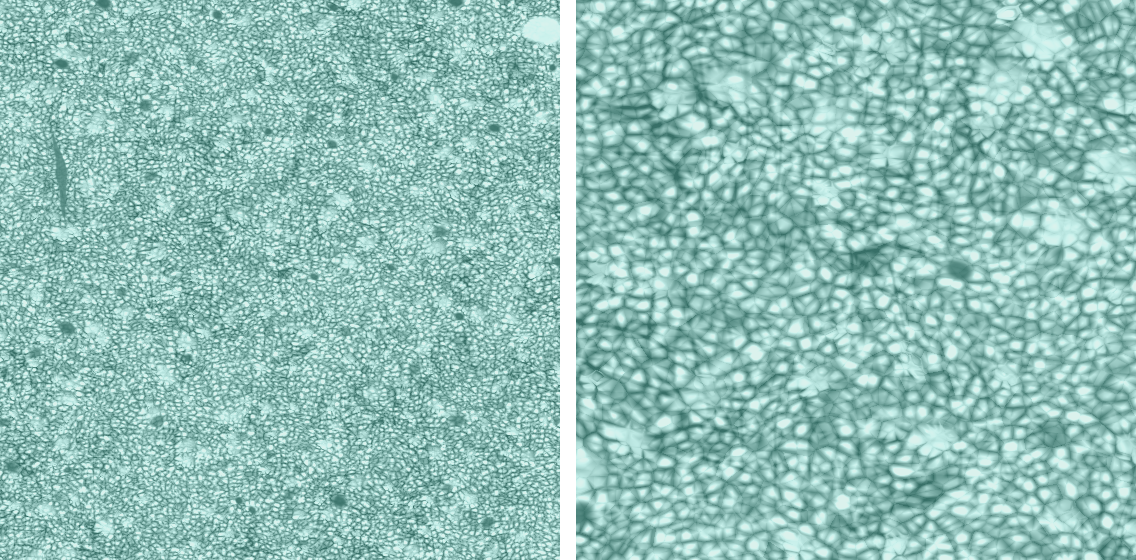
Left, the full canvas; right, a detail of the centre.
Give the GLSL for this texture, as a WebGL 1 fragment shader.

```glsl
precision highp float;
uniform vec2 u_resolution;

vec2 hash2(vec2 p) {
  vec3 q = fract(p.xyx * vec3(0.1031, 0.1030, 0.0973));
  q += dot(q, q.yzx + 33.33);
  return fract((q.xx + q.yz) * q.zy);
}

// x: gap between the two nearest sites, zero on cell walls; y: random per cell
vec2 cellular(vec2 p) {
  vec2 base = floor(p);
  float nearest = 8.0, second = 8.0, shade = 0.0;
  for (int y = -1; y <= 1; y++) {
    for (int x = -1; x <= 1; x++) {
      vec2 cell = base + vec2(x, y);
      vec2 site = hash2(cell);
      float d = length(cell + site - p);
      if (d < nearest) {
        second = nearest;
        nearest = d;
        shade = fract(site.x * 7.0 + site.y * 13.0);
      } else {
        second = min(second, d);
      }
    }
  }
  return vec2(second - nearest, shade);
}

// Soft, randomly turned ovals scattered over a grid
float spots(vec2 p, float count, float chance, float size, float seed) {
  vec2 q = p * count;
  float cover = 0.0;
  for (int y = -1; y <= 1; y++) {
    for (int x = -1; x <= 1; x++) {
      vec2 cell = floor(q) + vec2(x, y);
      vec2 place = hash2(cell + seed);
      vec2 kind = hash2(cell + seed + 57.0);
      vec2 d = q - cell - place;
      float turn = (place.x - place.y) * 0.8;
      d = mat2(cos(turn), -sin(turn), sin(turn), cos(turn)) * d;
      float r = length(d * vec2(0.85, 1.12)) / (size * mix(0.5, 1.0, kind.y));
      float strength = step(kind.x, chance) * mix(0.6, 1.0, place.y);
      cover = max(cover, strength * (1.0 - smoothstep(0.45, 1.2, r)));
    }
  }
  return cover;
}

vec2 wobble(vec2 p) {
  return sin(p.yx * vec2(41.0, 37.0) + 2.0 * sin(p * 23.0)) * 0.0028
       + sin(p.yx * vec2(103.0, 89.0) + p * 61.0) * 0.0008;
}

float broadShade(vec2 p) {
  return sin(p.x * 17.0 + 2.0 * sin(p.y * 13.0)) * sin(p.y * 21.0 + 2.0 * sin(p.x * 11.0));
}

// Dark threads along the walls of stretched cells, fading in and out
float threads(vec2 p, vec2 scale) {
  float presence = smoothstep(0.0, 0.6, broadShade(p.yx * 1.3 + scale));
  return (1.0 - smoothstep(0.0, 0.16, cellular(p * scale).x)) * presence;
}

void main() {
  vec2 p = gl_FragCoord.xy / u_resolution.y;
  vec2 w = p + wobble(p);

  // Fine fibrous mesh
  vec2 mesh = cellular(w * vec2(74.0, 106.0));
  vec2 fine = cellular(w * vec2(118.0, 146.0) + 31.0);
  float tone = 0.56 + 1.2 * (mesh.x - 0.28) + 0.98 * (fine.x - 0.28);
  tone += 0.3 * (mesh.y - 0.5) + 0.14 * (fine.y - 0.5) + 0.08 * broadShade(p);

  // Long fibres, mostly level with a few upright
  vec2 tilted = w + vec2(0.0, 0.2 * w.x);
  tone -= 0.35 * threads(tilted, vec2(13.0, 46.0));
  tone -= 0.25 * threads(w + 3.0, vec2(48.0, 9.0));

  // Pale vacuoles and dark nuclei with ragged rims
  vec2 ragged = w + 0.014 * (vec2(mesh.x, fine.x) - 0.28);
  float pale = max(spots(ragged, 17.0, 0.5, 0.27, 5.0), spots(ragged, 29.0, 0.3, 0.3, 41.0));
  float halo = spots(ragged, 9.0, 0.4, 0.19, 83.0);
  float nucleus = spots(w, 9.0, 0.4, 0.13, 83.0);
  tone = mix(tone, 1.2, 0.75 * pale);
  tone += 0.15 * halo;
  tone = mix(tone, -0.25, 0.95 * nucleus);

  // One upright spindle and one large pale opening
  vec2 s = w - vec2(0.105, 0.71);
  s.x += 0.13 * s.y;
  float halfWidth = 0.010 * max(0.0, 1.0 - abs(s.y + 0.025) / 0.09);
  float spindle = 1.0 - smoothstep(halfWidth - 0.002, halfWidth + 0.002, abs(s.x));
  spindle *= 1.0 - smoothstep(0.075, 0.09, abs(s.y + 0.025));
  tone = mix(tone, -0.05, 0.85 * spindle);
  float opening = length((w - vec2(0.97, 0.945)) / vec2(0.036, 0.026));
  tone = mix(tone, 1.15, 0.9 * (1.0 - smoothstep(0.8, 1.1, opening)));

  // Teal stain ramp, fading to greyish white
  vec3 stain = mix(vec3(0.34, 0.55, 0.52), vec3(0.76, 0.93, 0.91), clamp(tone, -0.3, 1.05));
  vec3 color = mix(stain, vec3(0.86, 0.95, 0.93), smoothstep(0.95, 1.25, tone));
  gl_FragColor = vec4(color, 1.0);
}
```
